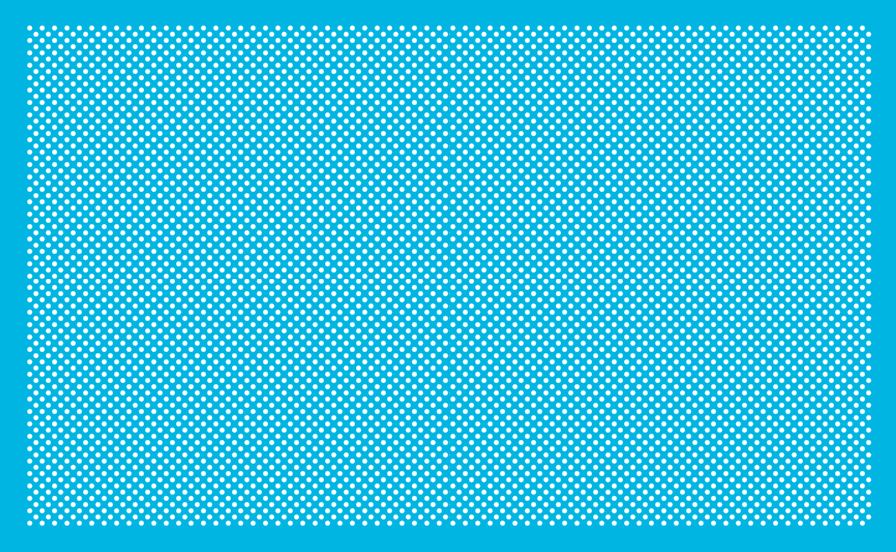
Reproduce this pattern procedurally as a WebGL 1 fragment shader.

```glsl
precision highp float;

uniform vec2 u_resolution;

#define PITCH 0.01385              // dot spacing, in canvas widths
#define MARGIN vec2(0.0332, 0.0313) // first dot centre from the top left
#define LAST_DOT vec2(67.5, 40.0)  // last column and row, in pitches
#define DOT_RADIUS 0.2             // in pitches
#define SEAM vec2(33.75, 20.25)    // where the four panels meet, in pitches
#define SEAM_GAP vec2(0.1, -0.1)   // panel offset across the seam
#define EDGE_SOFTNESS 1.25         // edge width, in pixels
#define BLUE vec3(0.005, 0.71, 0.885)
#define WHITE vec3(0.99, 1.0, 1.0)

// Slide the right and lower panels slightly off the common grid.
vec2 shiftPanels(vec2 p) {
  return p - SEAM_GAP * step(SEAM + 0.5 * SEAM_GAP, p);
}

// Nearest centre among a square grid and its half-step copy.
vec2 nearestDot(vec2 p) {
  vec2 corner = floor(p + 0.5);
  vec2 middle = floor(p) + 0.5;
  return distance(p, corner) < distance(p, middle) ? corner : middle;
}

// 1 for centres inside the dotted rectangle, 0 in the plain border.
float insideField(vec2 centre) {
  vec2 inside = step(vec2(-0.1), centre) * step(centre, LAST_DOT + 0.1);
  return inside.x * inside.y;
}

void main() {
  // Grid coordinates: pitches right and down from the first dot.
  vec2 fromTopLeft = vec2(gl_FragCoord.x, u_resolution.y - gl_FragCoord.y);
  vec2 p = shiftPanels((fromTopLeft / u_resolution.x - MARGIN) / PITCH);

  // Antialiased dots on a flat ground.
  vec2 centre = nearestDot(p);
  float edge = EDGE_SOFTNESS / (u_resolution.x * PITCH);
  float coverage = clamp(0.5 + (DOT_RADIUS - distance(p, centre)) / edge, 0.0, 1.0);
  coverage *= insideField(centre);

  gl_FragColor = vec4(mix(BLUE, WHITE, coverage), 1.0);
}
```
